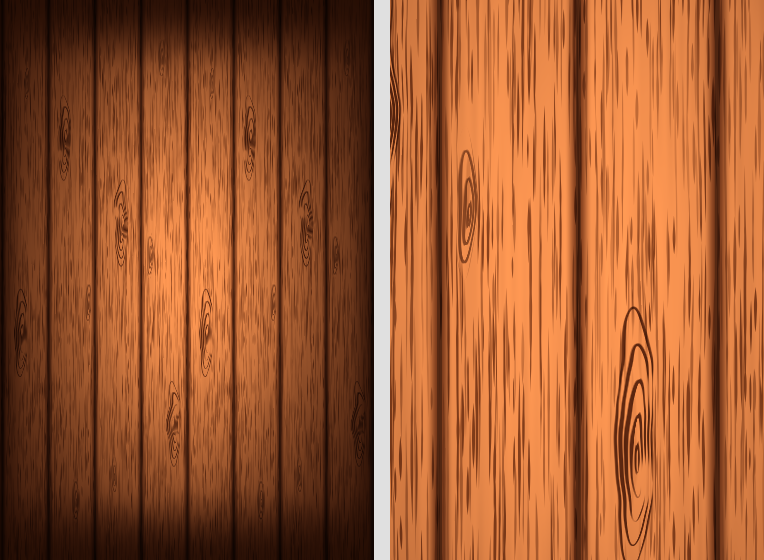
Left, the full canvas; right, a detail of the centre.
Write a Shadertoy shader that draws this texture.

```glsl
#define PLANKS 8.08        // planks across the canvas
#define OFFSET 0.05        // left margin, in plank widths
#define REPEAT 4.0         // planks before the pattern recurs
#define GRAIN_WIDTH 0.0085 // half width of a streak
#define GRAIN_DENSITY 0.58
#define KNOT_LINE 0.0085   // half width of a knot ring
#define GLOW_FALLOFF 1.42
#define SHADOW_COLOR vec3(0.145, 0.053, 0.015)
#define LIGHT_COLOR vec3(1.0, 0.595, 0.325)
#define GRAIN_TINT vec3(0.54, 0.43, 0.34)
#define KNOT_TINT vec3(0.38, 0.27, 0.2)
#define JOINT_TINT vec3(0.52, 0.42, 0.36)

// Each knot: plank, x in plank, height, vertical radius (plank widths)
const int KNOT_COUNT = 10;
const vec4 KNOTS[KNOT_COUNT] = vec4[](
    vec4(0, 0.39, 4.91, 0.95), vec4(0, 0.53, 10.3, 0.33),
    vec4(1, 0.33, 9.12, 0.88), vec4(1, 0.85, 5.57, 0.45),
    vec4(1, 0.58, 1.31, 0.50), vec4(2, 0.57, 7.28, 0.92),
    vec4(2, 0.43, 1.86, 0.42), vec4(3, 0.69, 2.94, 0.88),
    vec4(3, 0.19, 6.60, 0.50), vec4(3, 0.44, 10.86, 0.46));

float hash(vec2 p) {
    vec3 q = fract(p.xyx * 0.1031);
    q += dot(q, q.yzx + 33.33);
    return fract((q.x + q.y) * q.z);
}

float noise(vec2 p) {
    vec2 i = floor(p), f = fract(p);
    f = f * f * (3.0 - 2.0 * f);
    return mix(mix(hash(i), hash(i + vec2(1, 0)), f.x),
               mix(hash(i + vec2(0, 1)), hash(i + vec2(1, 1)), f.x), f.y);
}

// Coverage of a line; lines thinner than a pixel fade instead of widening
float stroke(float dist, float halfWidth, float pixel) {
    float cover = clamp((halfWidth - abs(dist)) / pixel + 0.5, 0.0, 1.0);
    return min(cover, 2.0 * halfWidth / pixel);
}

// Ragged vertical dashes, one random chain per column
float streaks(vec2 p, float columns, float len, float seed, float pixel) {
    float column = floor(p.x * columns) + 40.0;
    float chain = hash(vec2(column, seed));
    float y = p.y / (len * (0.5 + chain)) + chain * 17.0;
    vec2 id = vec2(column + seed * 31.0, floor(y));
    float pick = hash(id), size = hash(id + 57.3);
    float ragged = noise(vec2(id.x * 3.7, p.y * 9.0));
    float x = (fract(p.x * columns) - 0.5 - 0.3 * (size - 0.5)) / columns;
    x += 0.005 * (noise(vec2(id.x * 5.3, p.y * 3.0)) - 0.5);
    float along = (2.0 * fract(y) - 1.0) / (0.35 + 0.65 * size);
    float taper = max(1.0 - along * along, 0.0);
    float halfWidth = GRAIN_WIDTH * (0.25 + 0.7 * pick / GRAIN_DENSITY + 0.6 * ragged);
    return stroke(x, halfWidth * taper, pixel) * step(pick, GRAIN_DENSITY);
}

void mainImage(out vec4 fragColor, in vec2 fragCoord) {
    vec2 uv = fragCoord / iResolution.xy;
    float pixel = PLANKS / iResolution.x;
    vec2 board = fragCoord * pixel - vec2(OFFSET, 0.0);
    float plank = mod(floor(board.x), REPEAT);
    vec2 p = vec2(fract(board.x), board.y);

    // Knots: broken off-centre rings that also bend the grain around them
    float rings = 0.0, clearing = 0.0, bend = 0.0;
    for (int i = 0; i < KNOT_COUNT; i++) {
        vec4 knot = KNOTS[i];
        if (knot.x != plank) continue;
        vec2 radius = knot.w * vec2(0.14, 1.0);
        vec2 q = p - knot.yz;
        q.x += radius.x * 0.8 * (noise(vec2(q.y * 2.2 + 20.0, knot.z)) - 0.5);
        q.x += radius.x * 0.1 * (noise(vec2(q.y * 7.0 + 40.0, knot.z)) - 0.5);
        float outer = length(q / radius);
        vec2 e = q - radius * vec2(0.25, -0.22) * max(1.0 - outer, 0.0);
        float d = length(e / radius);
        float slope = length(e / (radius * radius)) / max(d, 0.01);
        float count = 1.5 + 3.2 * knot.w;
        float dist = (fract(d * count) - 0.5) / (count * max(slope, 0.01));
        float wear = noise(vec2(q.x * 12.0 + 30.0, q.y * 3.0 + knot.z));
        float ink = stroke(dist, KNOT_LINE * (0.3 + 1.3 * wear), pixel);
        ink *= smoothstep(0.15, 0.4, wear) * (1.0 - smoothstep(0.98, 1.12, d));
        rings = max(rings, ink * mix(0.65, 1.0, smoothstep(0.4, 0.85, knot.w)));
        clearing = max(clearing, 1.0 - smoothstep(0.8, 1.15, d));
        bend += 0.6 * q.x * exp(-d * d);
    }

    // Grain: short, long and faint hairline dashes, thinned out in patches
    vec2 g = p - vec2(bend, 0.0);
    g.x += 0.02 * (noise(vec2(p.x * 3.0, p.y * 0.8) + plank * 9.0) - 0.5);
    float grain = max(streaks(g, 27.0, 0.9, plank + 1.0, pixel),
                      streaks(g + 0.37, 15.0, 2.2, plank + 7.0, pixel));
    grain = max(grain, 0.6 * streaks(g + 0.71, 33.0, 1.6, plank + 13.0, pixel));
    float patches = noise(vec2(g.x * 5.0, g.y * 0.7) + plank * 13.0);
    grain *= (0.5 + 0.5 * smoothstep(0.2, 0.6, patches)) * (1.0 - 0.75 * clearing);
    float fiber = noise(vec2(g.x * 24.0, g.y * 0.8) + plank * 50.0) - 0.5;

    // Narrow shadow and dark core of the joints
    float edge = min(p.x, 1.0 - p.x);
    float joint = 1.0 - smoothstep(0.01, 0.1, edge);
    float core = stroke(edge, 0.018, pixel);

    // Central glow, fading to dark ends
    vec2 c = (uv - vec2(0.5, 0.51)) * vec2(2.0, 1.8);
    float light = exp(-GLOW_FALLOFF * dot(c, c)) * (1.0 + 0.08 * fiber);
    light *= mix(0.1, 1.0, smoothstep(0.0, 0.14, min(uv.y, 1.0 - uv.y)));
    light *= mix(0.4, 1.0, smoothstep(0.0, 0.07, min(uv.x, 1.0 - uv.x)));

    vec3 color = mix(SHADOW_COLOR, LIGHT_COLOR, pow(vec3(light), vec3(1.0, 1.06, 1.06)));
    color *= mix(vec3(1.0), JOINT_TINT, joint) * (1.0 - 0.3 * core);
    color *= mix(vec3(1.0), GRAIN_TINT, grain);
    color *= mix(vec3(1.0), KNOT_TINT, rings);
    fragColor = vec4(color, 1.0);
}
```
